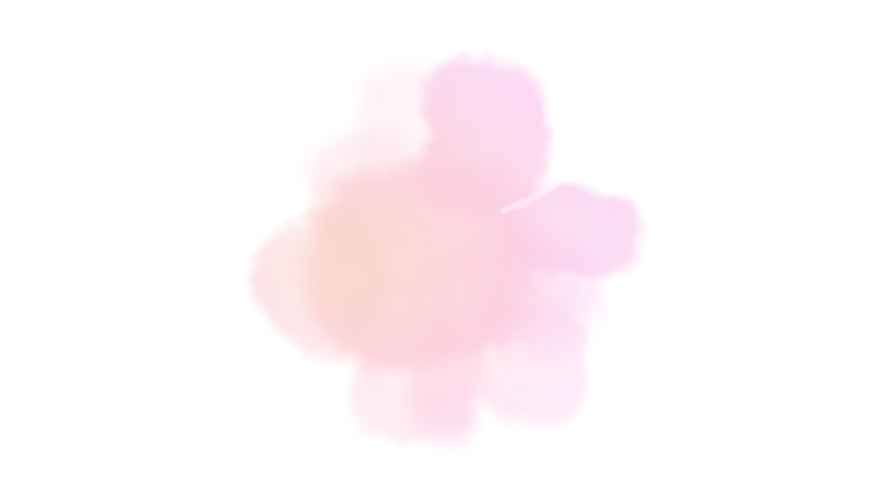
A Shadertoy shader for this background:

```glsl
// A soft watercolour bloom, peach through pink to lilac, on white paper.
// Overlapping translucent washes with noise-warped edges build up the pigment
// density; the hue follows the distance from the warm left side.

float hash(vec2 p) {
    vec3 q = fract(vec3(p.xyx) * 0.1031);
    q += dot(q, q.yzx + 33.33);
    return fract((q.x + q.y) * q.z);
}

float noise(vec2 p) {
    vec2 cell = floor(p), f = fract(p);
    f = f * f * (3.0 - 2.0 * f);
    return mix(mix(hash(cell), hash(cell + vec2(1, 0)), f.x),
               mix(hash(cell + vec2(0, 1)), hash(cell + vec2(1, 1)), f.x), f.y);
}

float fbm(vec2 p) {
    float sum = 0.0, gain = 0.53;
    for (int i = 0; i < 4; i++) {
        sum += gain * noise(p);
        p = mat2(1.6, 1.2, -1.2, 1.6) * p + 17.3;
        gain *= 0.5;
    }
    return sum;
}

// Coverage of one squarish, tilted, mottled wash of paint
float wash(vec2 p, vec2 centre, vec2 size, float tilt, float soft, float strength) {
    vec2 q = p - centre;
    q = abs(mat2(cos(tilt), -sin(tilt), sin(tilt), cos(tilt)) * q) / size;
    float d = (pow(pow(q.x, 2.6) + pow(q.y, 2.6), 1.0 / 2.6) - 1.0) * min(size.x, size.y);
    float mottle = mix(1.0, 0.4 + 1.2 * fbm(p * 9.0 + centre * 40.0), 1.0 - strength);
    return clamp(strength * mottle, 0.0, 1.0) * (1.0 - smoothstep(-soft, soft, d));
}

float segmentDistance(vec2 p, vec2 a, vec2 b) {
    vec2 ab = b - a;
    return length(p - a - ab * clamp(dot(p - a, ab) / dot(ab, ab), 0.0, 1.0));
}

void mainImage(out vec4 fragColor, in vec2 fragCoord) {
    vec2 p = (fragCoord - 0.5 * iResolution.xy) / iResolution.y;

    // Ragged edges: broad wander plus fine feathering
    vec2 w = p + 0.055 * (vec2(fbm(p * 9.0 + 3.0), fbm(p * 9.0 + 41.0)) - 0.5);
    w += 0.018 * (vec2(fbm(p * 38.0 + 7.0), fbm(p * 38.0 + 63.0)) - 0.5);

    // Each wash lets part of the paper show through
    float paper = 1.0;
    paper *= 1.0 - wash(w, vec2(-0.045, -0.015), vec2(0.235, 0.200), 0.15, 0.035, 0.85);
    paper *= 1.0 - wash(w, vec2(-0.245, -0.060), vec2(0.130, 0.130), 0.50, 0.022, 0.50);
    paper *= 1.0 - wash(w, vec2(-0.170, 0.145), vec2(0.105, 0.095), 0.40, 0.030, 0.32);
    paper *= 1.0 - wash(w, vec2(-0.085, 0.250), vec2(0.100, 0.115), -0.15, 0.030, 0.22);
    paper *= 1.0 - wash(w, vec2(0.075, 0.230), vec2(0.130, 0.150), -0.10, 0.018, 0.78);
    paper *= 1.0 - wash(w, vec2(0.245, 0.042), vec2(0.138, 0.088), -0.15, 0.014, 0.76);
    paper *= 1.0 - wash(w, vec2(0.185, -0.080), vec2(0.110, 0.110), 0.00, 0.040, 0.55);
    paper *= 1.0 - wash(w, vec2(0.164, -0.217), vec2(0.108, 0.115), 0.05, 0.018, 0.42);
    paper *= 1.0 - wash(w, vec2(-0.067, -0.272), vec2(0.125, 0.112), 0.00, 0.022, 0.38);
    paper *= 1.0 - wash(w, vec2(0.000, -0.245), vec2(0.070, 0.125), -0.10, 0.030, 0.60);

    // Pale seam between the upper and right-hand washes
    float seam = segmentDistance(w, vec2(0.12, 0.09), vec2(0.22, 0.135));
    paper = mix(paper, 1.0, 0.45 * (1.0 - smoothstep(0.002, 0.014, seam)));

    // Pigment hue: peach, then pink, then lilac
    float reach = length(p - vec2(-0.20, -0.02)) + 0.05 * (fbm(p * 5.0) - 0.5);
    vec3 pigment = mix(vec3(0.98, 0.83, 0.78), vec3(0.99, 0.81, 0.86),
                       smoothstep(0.0, 0.27, reach));
    pigment = mix(pigment, vec3(0.98, 0.82, 0.95), smoothstep(0.22, 0.54, reach));

    fragColor = vec4(mix(pigment, vec3(1.0), paper), 1.0);
}
```
